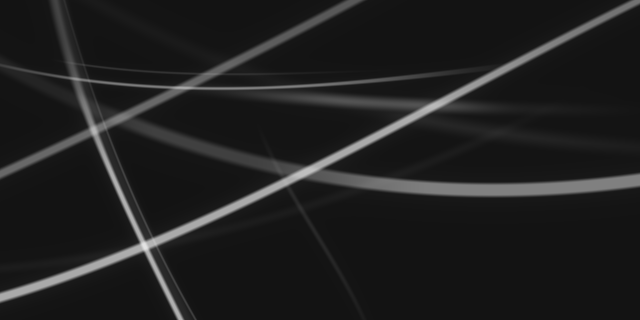
A WebGL 1 fragment shader for this background:

```glsl
precision highp float;
// Soft grey light trails sweeping and crossing over a near-black background.

uniform vec2 u_resolution;

// Cubic through four knots, in Newton's divided-difference form.
float cubic(float x, vec4 k, vec4 v) {
  vec3 d1 = (v.yzw - v.xyz) / (k.yzw - k.xyz);
  vec2 d2 = (d1.yz - d1.xy) / (k.zw - k.xy);
  float d3 = (d2.y - d2.x) / (k.w - k.x);
  return v.x + (x - k.x) * (d1.x + (x - k.y) * (d2.x + (x - k.z) * d3));
}

// Signed distance to the curve, corrected for its slope.
float curveDistance(vec2 p, vec4 k, vec4 v) {
  float slope = (cubic(p.x + 0.01, k, v) - cubic(p.x - 0.01, k, v)) / 0.02;
  return (p.y - cubic(p.x, k, v)) / sqrt(1.0 + slope * slope);
}

// Flat core with feathered edges and a faint halo.
float trail(float d, float halfWidth, float feather) {
  float core = 1.0 - smoothstep(halfWidth - feather, halfWidth + feather, abs(d));
  float reach = 2.0 * (halfWidth + feather);
  return core + 0.05 * exp(-d * d / (reach * reach)) * (1.0 - core);
}

// Fades in over a..b and out over c..d.
float span(float x, float a, float b, float c, float d) {
  return smoothstep(a, b, x) * (1.0 - smoothstep(c, d, x));
}

float screen(float base, float light) {
  return base + light * (1.0 - base);
}

void main() {
  vec2 p = gl_FragCoord.xy / u_resolution.y;
  p.x *= 2.0 * u_resolution.y / u_resolution.x;
  vec2 q = p.yx; // steep trails run along y
  float shade = 0.076;
  float d;

  // Dim, blurred trails in the distance
  d = curveDistance(p, vec4(0.286, 0.651, 1.302, 2.0), vec4(1.0, 0.823, 0.628, 0.539));
  shade = screen(shade, trail(d, 0.018, 0.022) * (0.03 + 0.045 * span(p.x, 1.15, 1.4, 1.5, 2.2)));
  d = curveDistance(p, vec4(0.0, 0.443, 1.172, 1.745), vec4(0.161, 0.224, 0.427, 0.675));
  shade = screen(shade, 0.035 * trail(d, 0.012, 0.012) * (1.0 - smoothstep(1.4, 1.85, p.x)));
  d = curveDistance(q, vec4(0.0, 0.2, 0.375, 0.61), vec4(1.138, 1.03, 0.924, 0.807));
  shade = screen(shade, 0.09 * trail(d, 0.006, 0.006) * span(p.y, -0.25, 0.3, 0.36, 0.65));

  // Hazy band below the thin arc
  d = curveDistance(p, vec4(0.55, 0.86, 1.3, 2.0), vec4(0.729, 0.70, 0.672, 0.655));
  float haze = 0.25 * span(p.x, 0.5, 1.1, 1.25, 1.65) + 0.05 * span(p.x, 1.2, 1.5, 1.6, 2.1);
  shade = screen(shade, haze * trail(d, 0.015, 0.015));

  // Thin arc and its fainter echo
  d = curveDistance(p, vec4(0.0, 0.26, 0.755, 1.5625), vec4(0.797, 0.75, 0.724, 0.792));
  float arcWidth = mix(0.004, 0.008, smoothstep(0.8, 1.6, p.x));
  shade = screen(shade, 0.45 * trail(d, arcWidth, 0.004) * span(p.x, -0.2, 0.4, 0.85, 1.7));
  d = curveDistance(p, vec4(0.21, 0.47, 0.73, 1.17), vec4(0.805, 0.776, 0.768, 0.779));
  shade = screen(shade, 0.13 * trail(d, 0.003, 0.003) * span(p.x, 0.15, 0.3, 0.5, 1.3));

  // Broad sweep that brightens to the right
  d = curveDistance(p, vec4(0.0, 0.443, 1.042, 2.0), vec4(0.802, 0.602, 0.445, 0.4375));
  float sweep = 0.07 + 0.12 * smoothstep(0.25, 0.5, p.x) + 0.27 * smoothstep(0.75, 1.4, p.x);
  shade = screen(shade, sweep * trail(d, 0.02, mix(0.014, 0.007, smoothstep(0.3, 1.4, p.x))));

  // Rising trail at the upper left
  d = curveDistance(p, vec4(0.0, 0.292, 0.69, 1.12), vec4(0.456, 0.591, 0.784, 1.005));
  shade = screen(shade, mix(0.36, 0.29, smoothstep(0.4, 1.1, p.x)) * trail(d, 0.013, 0.008));

  // Steep trail, its thin companion and the glow between them
  d = curveDistance(q, vec4(0.0, 0.229, 0.596, 1.0), vec4(0.565, 0.453, 0.292, 0.169));
  float height = smoothstep(0.4, 0.9, p.y);
  shade = screen(shade, mix(0.65, 0.16, height) * trail(d, mix(0.008, 0.013, height), mix(0.006, 0.011, height)));
  shade = screen(shade, 0.07 * span(d, -0.01, 0.01, 0.02, 0.05));
  d = curveDistance(q, vec4(0.0, 0.219, 0.544, 0.974), vec4(0.612, 0.495, 0.352, 0.208));
  shade = screen(shade, mix(0.17, 0.06, height) * trail(d, 0.003, 0.003));

  // Bright diagonal across the whole canvas
  d = curveDistance(p, vec4(0.0, 0.448, 0.943, 2.0), vec4(0.07, 0.229, 0.456, 1.0));
  float diagonal = mix(0.64, 0.4, smoothstep(1.2, 2.0, p.x));
  shade = screen(shade, diagonal * trail(d, mix(0.014, 0.011, p.x * 0.5), 0.007));

  gl_FragColor = vec4(vec3(shade), 1.0);
}
```
